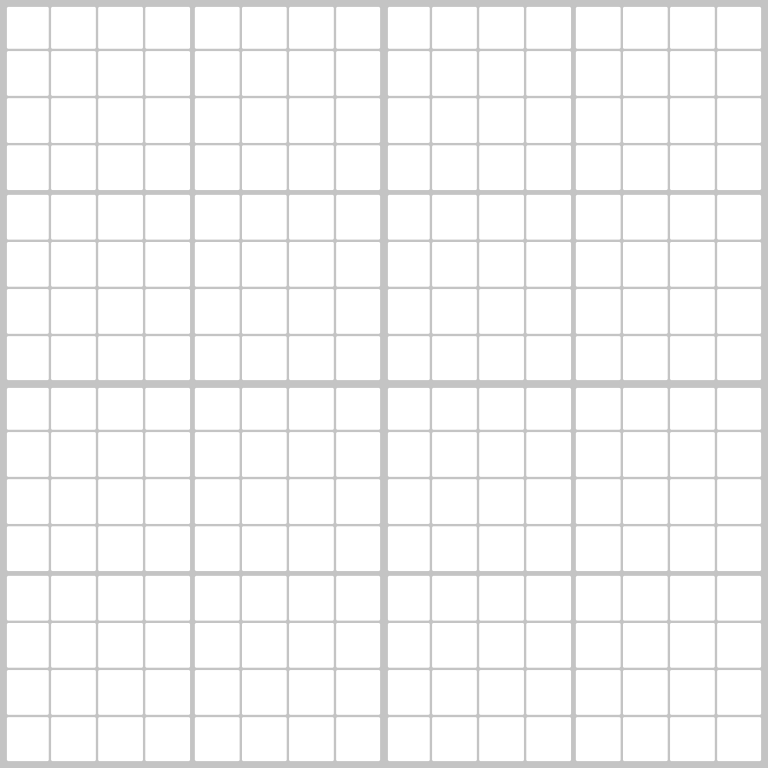
A Shadertoy shader for this pattern:

```glsl
// Grey graph-paper grid: 2 x 2 blocks, each of 8 x 8 white cells with slightly
// rounded corners. Folding about each block's middle line repeats the cells;
// thin, medium and wide gaps between them form the three line weights.

const vec3 LINE_GREY = vec3(0.77);
const vec3 PAPER_WHITE = vec3(1.0);

// Signed distance per axis to the nearest cell edge, negative inside a cell
vec2 cellEdge(vec2 sheet) {
    float block = 254.0;
    vec2 p = mod(sheet - 2.0, block);

    // Four cells on each side of the medium line
    vec2 fromMiddle = abs(p - 126.3) - 1.6;
    vec2 index = clamp(floor(fromMiddle / 31.4), 0.0, 3.0);
    vec2 cell = abs(fromMiddle - 31.4 * index - 14.92) - 14.92;

    // Wide line around the block
    vec2 border = 2.6 - min(p, block - p);
    return max(cell, border);
}

float roundedBox(vec2 edge, float radius) {
    vec2 q = edge + radius;
    return length(max(q, 0.0)) + min(max(q.x, q.y), 0.0) - radius;
}

void mainImage(out vec4 fragColor, in vec2 fragCoord) {
    // The sheet spans 512 units, measured from the upper left
    vec2 uv = fragCoord / iResolution.xy;
    vec2 sheet = 512.0 * vec2(uv.x, 1.0 - uv.y);
    float pixel = 512.0 / min(iResolution.x, iResolution.y);

    float distanceToCell = roundedBox(cellEdge(sheet), 1.1);
    float paper = clamp(0.5 - distanceToCell / pixel, 0.0, 1.0);
    fragColor = vec4(mix(LINE_GREY, PAPER_WHITE, paper), 1.0);
}
```
